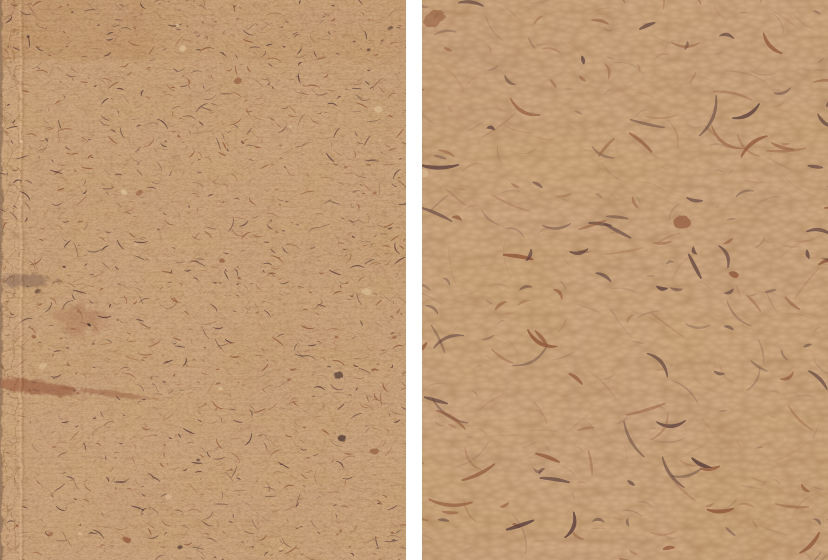
Left: the whole. Right: its middle third, enlarged.
Reproduce this texture procedurally as a Shadertoy shader.

```glsl
vec3 hash3(vec2 cell) {
    vec3 h = fract(cell.xyx * vec3(0.1031, 0.1030, 0.0973));
    h += dot(h, h.yxz + 33.33);
    return fract((h.xxy + h.yzz) * h.zyx);
}

// Distances to the nearest and second nearest cell point
vec2 cellular(vec2 p) {
    vec2 cell = floor(p), nearest = vec2(9.0);
    for (int y = -1; y <= 1; y++)
    for (int x = -1; x <= 1; x++) {
        vec2 id = cell + vec2(x, y);
        float d = length(id + hash3(id + 70.0).xy - p);
        nearest = d < nearest.x ? vec2(d, nearest.x) : vec2(nearest.x, min(nearest.y, d));
    }
    return nearest;
}

// Slow variation from warped sines, about -1 to 1
float mottle(vec2 p) {
    float sum = 0.0, amp = 0.5;
    for (int i = 0; i < 4; i++) {
        p = mat2(0.8, -0.6, 0.6, 0.8) * p * 1.7 + 1.3;
        p += 0.6 * sin(p.yx * 1.3);
        sum += amp * sin(p.x) * cos(p.y * 1.2);
        amp *= 0.65;
    }
    return sum;
}

// Ragged elliptical patch
float stain(vec2 p, vec2 center, vec2 radius) {
    float d = length((p - center) / radius) + 0.45 * mottle(p * 55.0);
    return 1.0 - smoothstep(0.6, 1.15, d);
}

// One curved, tapered fibre per cell: colour and opacity
vec4 fibres(vec2 p, float scale, float seed, float pixel) {
    vec2 cell = floor(p * scale);
    vec4 result = vec4(0.0);
    for (int y = -1; y <= 1; y++)
    for (int x = -1; x <= 1; x++) {
        vec2 id = cell + vec2(x, y);
        vec3 a = hash3(id + seed), b = hash3(id + seed + 41.7);
        vec2 q = p - (id + a.xy) / scale;
        float angle = (a.z + b.x - 1.0) * 1.5 - 0.12;
        q = mat2(cos(angle), -sin(angle), sin(angle), cos(angle)) * q;
        float halfLength = mix(0.002, 0.013, b.y * b.y);
        float t = q.x / halfLength;
        q.y += (b.z - 0.5) * halfLength * 0.7 * t * t;
        float d = length(vec2(max(abs(q.x) - halfLength, 0.0), q.y));
        float strength = fract(a.z * 17.0 + b.z * 5.0);
        float width = mix(0.0004, 0.0012, strength * strength) * (1.0 - 0.5 * min(t * t, 1.0));
        float cover = 1.0 - smoothstep(width - 0.6 * pixel, width + 0.6 * pixel, d);
        cover *= mix(0.12, 0.85, pow(strength, 3.0));
        vec3 color = mix(vec3(0.57, 0.35, 0.23), vec3(0.36, 0.25, 0.24), step(0.5, a.x));
        if (cover > result.a) result = vec4(color, cover);
    }
    return result;
}

// Sparse round flecks: dark, rust or pale
vec4 fleck(vec2 p, float scale, float seed, float pixel) {
    vec2 id = floor(p * scale);
    vec3 a = hash3(id + seed), b = hash3(id + seed + 19.3);
    vec2 q = p - (id + 0.2 + 0.6 * a.xy) / scale;
    q.y = q.y * 1.35 + q.x * (b.x - 0.5);
    float radius = mix(0.0025, 0.0085, b.y * b.y);
    float d = length(q) + radius * 0.3 * mottle(p * 150.0);
    float cover = 1.0 - smoothstep(radius - pixel, radius + pixel, d);
    vec3 color = vec3(0.27, 0.18, 0.18);
    if (b.z > 0.3) color = vec3(0.57, 0.35, 0.24);
    if (b.z > 0.75) color = vec3(0.86, 0.75, 0.59);
    return vec4(color, cover * step(a.z, 0.4) * mix(0.5, 0.85, b.x));
}

void mainImage(out vec4 fragColor, in vec2 fragCoord) {
    float pixel = 1.0 / iResolution.y;
    vec2 p = fragCoord * pixel;

    // Paper tone, pressed grain and faint laid lines
    float broad = mottle(p * vec2(5.0, 9.0));
    vec3 color = vec3(0.757, 0.608, 0.454) + vec3(0.007, 0.009, 0.010) * broad;
    color.b += 0.014 * mottle(p * vec2(13.0, 22.0) + 4.0);
    float grain = 0.075 * (cellular(p * vec2(150.0, 290.0)).x - 0.5);
    grain += 0.040 * (cellular(p * vec2(45.0, 115.0)).x - 0.5);
    grain += 0.005 * sin(p.y * 660.0 + 2.0 * mottle(p * 8.0));
    color -= grain * vec3(0.95, 1.0, 1.0);

    // Darker band along the top
    float band = smoothstep(0.885, 0.90, p.y + 0.006 * mottle(p * 30.0));
    color -= vec3(0.025, 0.035, 0.04) * band * (1.0 - 0.6 * smoothstep(0.24, 0.30, p.x));

    // Stains and the rust smear
    vec3 rust = vec3(0.59, 0.36, 0.25);
    color = mix(color, rust, 0.28 * stain(p, vec2(0.14, 0.43), vec2(0.045, 0.03)));
    color = mix(color, vec3(0.50, 0.38, 0.33), 0.5 * stain(p, vec2(0.04, 0.50), vec2(0.06, 0.013)));
    vec2 smear = vec2(p.x, p.y + 0.13 * p.x);
    color = mix(color, rust, 0.65 * stain(smear, vec2(0.06, 0.318), vec2(0.10, 0.014)));
    color = mix(color, rust, 0.45 * stain(smear, vec2(0.20, 0.323), vec2(0.09, 0.006)));

    // Fibres and flecks
    for (int i = 0; i < 4; i++) {
        float layer = float(i);
        vec4 fibre = fibres(p, 27.0 + 4.0 * layer, 13.0 + 57.0 * layer, pixel);
        color = mix(color, fibre.rgb, fibre.a);
    }
    for (int i = 0; i < 2; i++) {
        vec4 spot = fleck(p, 7.0 + 4.0 * float(i), 5.0 + 31.0 * float(i), pixel);
        color = mix(color, spot.rgb, spot.a);
    }

    // Creased spine and worn left edge
    float wobble = 0.003 * mottle(vec2(3.0, p.y * 30.0));
    float spine = 1.0 - smoothstep(0.034, 0.040, p.x + wobble);
    vec2 crack = cellular(p * vec2(42.0, 24.0) + 0.2 * mottle(p * 60.0));
    float wrinkle = 1.0 - smoothstep(0.02, 0.09, crack.y - crack.x);
    color += spine * (0.012 - 0.07 * wrinkle);
    float fold = (p.x + wobble - 0.037) / 0.0022;
    color += 0.045 * exp(-fold * fold) - 0.05 * exp(-(fold - 2.0) * (fold - 2.0));
    float edge = 1.0 - smoothstep(0.002, 0.006, p.x + 0.004 * mottle(vec2(1.0, p.y * 45.0)));
    color = mix(color, vec3(0.50, 0.39, 0.31), 0.6 * edge);

    fragColor = vec4(clamp(color, 0.0, 1.0), 1.0);
}
```
